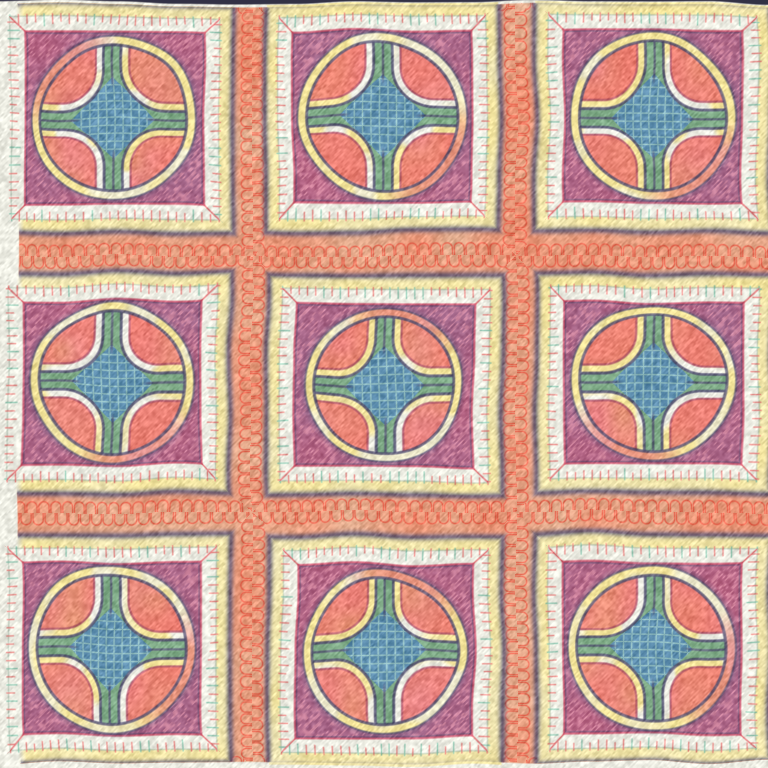
Give the GLSL for this pattern, as a three.js fragment shader.

```glsl
varying vec2 vUv;

#define PITCH vec2(0.345, 0.333)
#define BORDER 0.0165
#define FRAME 0.036
#define TICK_STEP 0.0108
#define LOOP_STEP 0.0155
#define WOBBLE 0.007
#define SOFT 0.0014
#define PAPER vec3(0.93, 0.93, 0.89)
#define YELLOW vec3(0.95, 0.89, 0.60)
#define CORAL vec3(0.93, 0.49, 0.44)
#define PLUM vec3(0.73, 0.40, 0.52)
#define INK vec3(0.33, 0.32, 0.45)

float hash(vec2 p) {
  p = fract(p * vec2(0.1031, 0.1137));
  p += dot(p, p.yx + 33.33);
  return fract((p.x + p.y) * p.x * 17.3);
}

float noise(vec2 p) {
  vec2 i = floor(p), f = fract(p);
  f = f * f * (3.0 - 2.0 * f);
  return mix(mix(hash(i), hash(i + vec2(1, 0)), f.x),
             mix(hash(i + vec2(0, 1)), hash(i + vec2(1, 1)), f.x), f.y);
}

float fill(float d) { return 1.0 - smoothstep(-SOFT, SOFT, d); }
float stroke(float d, float halfWidth) { return fill(abs(d) - halfWidth); }

// Orange strip with two staggered rows of open loops; t runs across, s along
vec3 bandColor(float t, float s, float blotch) {
  vec3 col = mix(vec3(0.92, 0.57, 0.45), vec3(0.89, 0.70, 0.58), blotch);
  float u = (fract(s / LOOP_STEP + 0.25 * sign(t)) - 0.5) * LOOP_STEP;
  float loopD = length(vec2(u, max(abs(t) - 0.008, 0.0))) - 0.0066;
  return mix(col, vec3(0.91, 0.36, 0.28), 0.85 * stroke(loopD, 0.0009));
}

// Ringed medallion with four petals around a concave star
vec3 medallion(vec3 col, vec2 p, float R, float seed, float blotch) {
  float r = length(p);
  float inner = r - R * 0.89;
  vec2 a = abs(p) / R;
  float petal = (length(max(0.60 - a, 0.0)) - 0.49) * R;
  float light = noise(p * 28.0 + seed * 91.0);

  // Star, green arms and woven centre
  float tip = (a.x + a.y - 0.50) * R;
  vec3 star = mix(vec3(0.50, 0.67, 0.53), vec3(0.36, 0.55, 0.68), fill(tip));
  vec2 weave = abs(fract(p / 0.0105 + seed) - 0.5) * 0.0105;
  float thread = max(stroke(weave.x, 0.0009), stroke(weave.y, 0.0009));
  star = mix(star, vec3(0.68, 0.84, 0.79), 0.7 * thread * fill(tip));
  float spine = stroke(min(a.x, a.y) * R, 0.0015) * smoothstep(0.35, 0.5, max(a.x, a.y));
  star = mix(star, INK, 0.75 * spine);

  // Petals and their pale rims
  vec3 leaf = mix(CORAL, mix(vec3(0.90, 0.60, 0.46), vec3(0.92, 0.52, 0.55), light), blotch);
  vec3 rim = mix(YELLOW, PAPER, smoothstep(0.35, 0.6, light));
  vec3 disc = mix(star, rim, fill(petal));
  disc = mix(disc, leaf, fill(petal + 0.0105));
  disc = mix(disc, INK, 0.85 * stroke(petal, 0.0018));
  disc = mix(disc, vec3(0.66, 0.30, 0.40), 0.75 * stroke(petal + 0.0105, 0.0014));

  // Ring, reddened on one side
  float side = dot(p / max(r, 0.001), vec2(cos(seed * 6.3), sin(seed * 6.3)));
  vec3 ring = mix(YELLOW, PAPER, 0.7 * smoothstep(0.4, 0.75, light));
  ring = mix(ring, vec3(0.88, 0.38, 0.43), 0.6 * smoothstep(0.6, 1.0, side));
  col = mix(col, INK, 0.3 * (1.0 - smoothstep(R, R + 0.009, r)));
  col = mix(col, ring, fill(r - R));
  col = mix(col, disc, fill(inner));
  col = mix(col, INK, 0.65 * stroke(r - R, 0.0013));
  return mix(col, INK, 0.8 * stroke(inner, 0.0019));
}

void main() {
  // Hand-drawn wobble, cell index and seed
  vec2 uv = vUv + WOBBLE * (vec2(noise(vUv * 13.0), noise(vUv * 13.0 + 47.0)) - 0.5);
  vec2 id = clamp(floor((uv - 0.5) / PITCH + 0.5), -1.0, 1.0);
  vec2 q = uv - 0.5 - id * PITCH;
  float seed = hash(id * 7.0 + 23.0);
  float blotch = noise(vUv * 22.0);
  vec2 grainUv = vec2(vUv.x + vUv.y, vUv.x - vUv.y);
  float grain = noise(grainUv * vec2(110.0, 340.0));

  // Bands between the panels
  vec2 toBand = PITCH * 0.5 - abs(q);
  bool upright = toBand.x < toBand.y;
  vec2 across = toBand * sign(q);
  vec3 col = bandColor(upright ? across.x : across.y, upright ? uv.y : uv.x, blotch);
  float margin = max(max(0.024 - uv.x, 0.008 - uv.y), uv.y - 0.993);
  col = mix(col, PAPER, fill(-margin));

  // Panel: yellow border, then white frame
  vec2 p = q - id * vec2(0.007, 0.013);
  p += 0.005 * (seed - 0.5) * vec2(1.0, -1.0);
  vec2 halfSize = vec2(0.152, 0.142 + 0.006 * abs(id.y));
  vec2 b = halfSize - abs(p);
  float inset = min(b.x, b.y);
  float edge = (inset + 0.001) / 0.0045;
  float shade = exp(-edge * edge) * fill(margin);
  vec3 border = mix(YELLOW, PAPER, max(0.4 * blotch, 1.0 - smoothstep(0.02, 0.035, uv.x)));
  col = mix(col, border, fill(-inset));
  col = mix(col, PAPER, fill(BORDER - inset));
  col = mix(col, vec3(0.60, 0.69, 0.62), 0.5 * stroke(inset - BORDER, 0.001));
  col = mix(col, INK, 0.75 * shade);

  // Stitch ticks and mitred corners
  float along = (b.x < b.y ? p.y : p.x) / TICK_STEP;
  float pick = hash(vec2(floor(along), seed * 50.0 + (b.x < b.y ? 9.0 : 2.0)));
  float tick = stroke((fract(along) - 0.5) * TICK_STEP, 0.0009);
  tick *= fill(BORDER - 0.003 - inset) * fill(inset - BORDER - 0.007 - 0.006 * pick);
  vec3 thread = mix(vec3(0.90, 0.47, 0.46), vec3(0.50, 0.75, 0.66), step(0.75, pick));
  col = mix(col, thread, 0.8 * tick);
  float mitre = stroke((b.x - b.y) * 0.707, 0.001) * fill(BORDER - inset);
  col = mix(col, vec3(0.87, 0.38, 0.40), 0.8 * mitre);

  // Purple field with a red and dark outline
  vec3 field = mix(PLUM, vec3(0.65, 0.43, 0.57), noise(vUv * 17.0 + 80.0));
  field = mix(field, vec3(0.82, 0.52, 0.60), 0.6 * smoothstep(0.4, 0.9, grain));
  col = mix(col, field, fill(FRAME - inset));
  col = mix(col, vec3(0.80, 0.28, 0.39), 0.7 * stroke(inset - FRAME, 0.0016));
  col = mix(col, INK, 0.5 * stroke(inset - FRAME - 0.002, 0.001));

  // Medallion, slightly oval from cell to cell
  vec2 inner = halfSize - FRAME;
  float R = min(inner.x, inner.y) * (0.94 + 0.04 * seed);
  vec2 oval = vec2(1.0 - 0.06 * seed * (1.0 - abs(id.y)), 1.0);
  col = medallion(col, p * oval, R, seed, blotch);

  // Pencil grain and the dark upper edge
  col += 0.13 * (grain - 0.5) + 0.10 * (noise(vUv * 260.0) - 0.5);
  col = mix(col, INK * 0.6, fill(0.997 - uv.y));
  gl_FragColor = vec4(clamp(col, 0.0, 1.0), 1.0);
}
```
